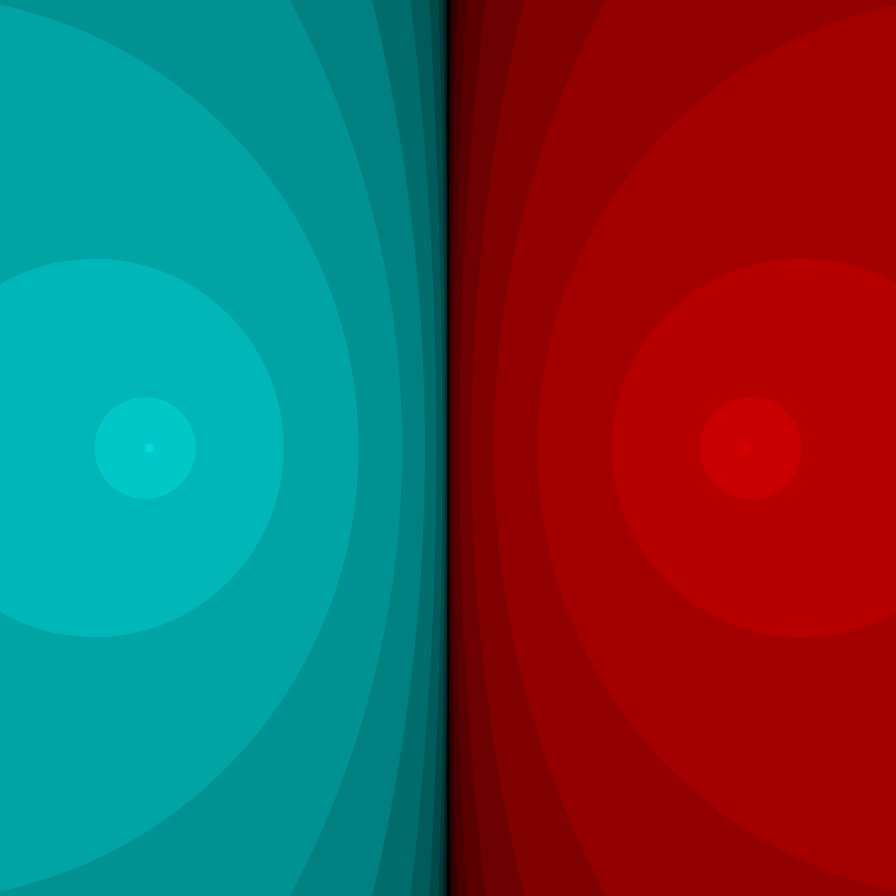
Reproduce this background procedurally as a WebGL 1 fragment shader.

```glsl
precision highp float;

// Nested Apollonian circles around two poles, cyan on the left and red on the right.
// The log ratio of the distances to the poles is cut into octaves, and each
// octave gets one flat shade, fading to black along the seam between the poles.

uniform vec2 u_resolution;

#define VIEW_SPAN 3.0      // canvas width, with the poles at x = -1 and x = 1
#define RING_RATIO 2.475   // log ratio at the edge of the inner discs
#define RING_LEVEL 11.0    // shade step inside that edge
#define SHADE_STEPS 14.0   // shade steps from black to full colour
#define LEFT_COLOR vec3(0.0, 1.0, 1.0)
#define RIGHT_COLOR vec3(1.0, 0.0, 0.0)

// Floor with its jump spread over the given width.
float smoothFloor(float value, float width) {
  float edge = floor(value + 0.5);
  return edge - 1.0 + clamp((value - edge) / width + 0.5, 0.0, 1.0);
}

void main() {
  float pixel = VIEW_SPAN / min(u_resolution.x, u_resolution.y);
  vec2 p = (gl_FragCoord.xy - 0.5 * u_resolution) * pixel;

  // Distances to the poles and their log ratio
  float toLeft = max(length(p + vec2(1.0, 0.0)), 1e-4);
  float toRight = max(length(p - vec2(1.0, 0.0)), 1e-4);
  float logRatio = max(abs(log(toLeft / toRight)), 1e-5);

  // Octave steps, smoothed by the exact gradient of the field
  float octave = log2(logRatio / RING_RATIO) + RING_LEVEL;
  float slope = 2.0 / (toLeft * toRight * logRatio * log(2.0));
  float level = smoothFloor(octave, slope * pixel);
  float shade = clamp(level / SHADE_STEPS, 0.0, 1.0);

  // One hue on each side of the seam
  float side = clamp(p.x / pixel + 0.5, 0.0, 1.0);
  gl_FragColor = vec4(shade * mix(LEFT_COLOR, RIGHT_COLOR, side), 1.0);
}
```
